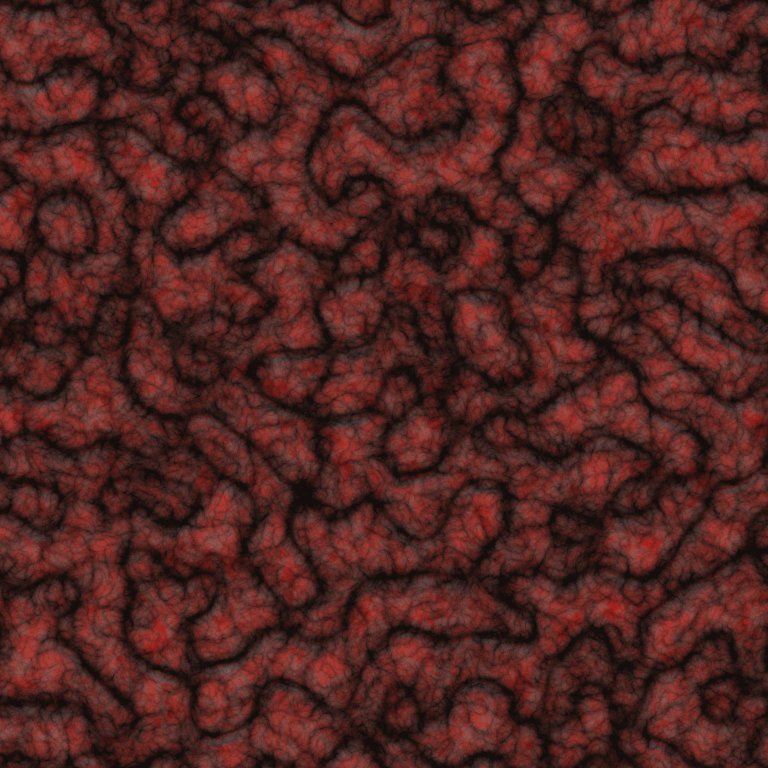
Write a Shadertoy shader that draws this texture.

```glsl
#define LUMP_FREQ 12.0
#define OCTAVES 5
#define GAIN 0.66
#define CREASE 4.5
#define WARP 0.006
#define RIM_STEP 0.009
#define MOTTLE_FREQ 34.0
#define VEIN_COLOR vec3(0.075, 0.052, 0.045)
#define RED_COLOR vec3(0.60, 0.205, 0.18)
#define FLESH_COLOR vec3(0.52, 0.285, 0.265)
#define BLOOD_COLOR vec3(0.60, 0.09, 0.07)
#define RIM_COLOR vec3(0.34, 0.35, 0.36)

const mat2 TURN = mat2(0.8, 0.6, -0.6, 0.8);

// Unit gradient with a hashed direction
vec2 gradientAt(vec2 cell) {
    vec3 q = fract(cell.xyx * vec3(0.1031, 0.1030, 0.0973));
    q += dot(q, q.yzx + 33.33);
    float angle = 6.2832 * fract((q.x + q.y) * q.z);
    return vec2(cos(angle), sin(angle));
}

float gradientNoise(vec2 p) {
    vec2 i = floor(p), f = p - i;
    vec2 u = f * f * f * (f * (f * 6.0 - 15.0) + 10.0);
    vec2 e = vec2(0.0, 1.0);
    float low = mix(dot(gradientAt(i), f),
                    dot(gradientAt(i + e.yx), f - e.yx), u.x);
    float high = mix(dot(gradientAt(i + e.xy), f - e.xy),
                     dot(gradientAt(i + e.yy), f - e.yy), u.x);
    return mix(low, high, u.y);
}

// Creased lumps: flat-topped folds leave a thin seam at each zero crossing
float billow(vec2 p, int octaves) {
    float height = 0.0, amplitude = 1.0;
    p *= LUMP_FREQ;
    for (int i = 0; i < octaves; i++) {
        height += amplitude * (1.0 - exp(-CREASE * abs(gradientNoise(p))));
        amplitude *= GAIN;
        p = TURN * p * 2.05 + 17.3;
    }
    return height;
}

// Signed cloudy variation of the pigment
float mottle(vec2 p) {
    float sum = 0.0, amplitude = 1.0;
    for (int i = 0; i < 4; i++) {
        sum += amplitude * gradientNoise(p);
        amplitude *= 0.75;
        p = TURN * p * 1.9 + 9.1;
    }
    return sum;
}

void mainImage(out vec4 fragColor, in vec2 fragCoord) {
    vec2 uv = fragCoord / iResolution.y;
    vec2 p = uv + 3.0;
    p += WARP * vec2(gradientNoise(p * 16.0), gradientNoise(p * 16.0 + 40.0));

    // Height, seams and slope towards the top
    float height = billow(p, OCTAVES);
    float lump = billow(p, 1);
    float seam = smoothstep(0.0, 0.4, lump);
    float slope = lump - billow(p + vec2(0.0, RIM_STEP), 1);
    float rim = smoothstep(0.1, 0.5, slope);
    float tone = clamp((height - 0.62) / 1.25, 0.0, 1.1);
    tone *= mix(0.6, 1.0, seam);

    // Pigment: flesh and blood patches, greyed along upper rims
    float patches = mottle(uv * MOTTLE_FREQ + 5.0);
    float flecks = mottle(uv * MOTTLE_FREQ * 0.5 + 71.0);
    vec3 pigment = mix(RED_COLOR, FLESH_COLOR, smoothstep(-0.35, 0.5, patches));
    pigment = mix(pigment, BLOOD_COLOR, 0.7 * smoothstep(0.2, 0.8, flecks));
    pigment = mix(pigment, RIM_COLOR, 0.7 * rim);

    fragColor = vec4(mix(VEIN_COLOR, pigment, tone), 1.0);
}
```
